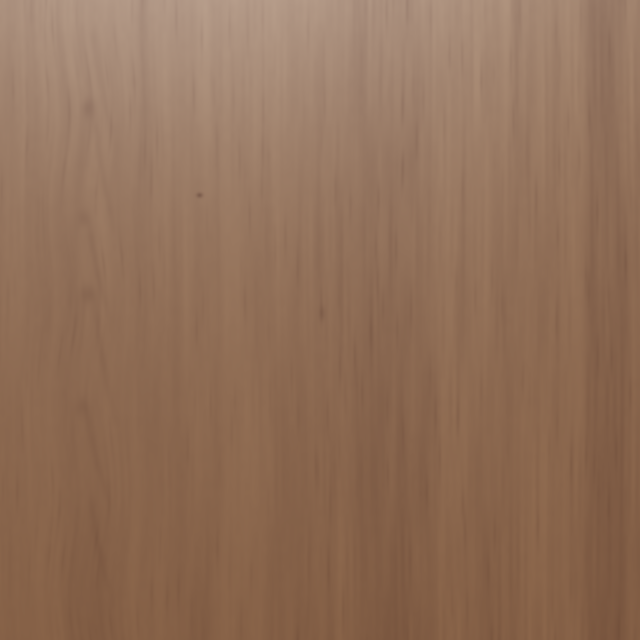
A three.js fragment shader for this texture:

```glsl
varying vec2 vUv;

#define WOOD_DARK vec3(0.515, 0.375, 0.277)
#define WOOD_LIGHT vec3(0.685, 0.585, 0.515)
#define GRAIN_TINT vec3(0.85, 1.05, 1.0)
#define FINE_GRAIN 0.060
#define MEDIUM_GRAIN 0.060
#define BROAD_GRAIN 0.045
#define FLECK_DEPTH 0.060
#define FIGURE_DEPTH 0.085
#define FIGURE_X 0.132

float hash(vec2 p) {
  p = fract(p * vec2(0.1031, 0.1137));
  p += dot(p, p.yx + 33.33);
  return fract((p.x + p.y) * p.x * 7.31 + p.y * 5.17);
}

float valueNoise(vec2 p) {
  vec2 cell = floor(p);
  vec2 f = fract(p);
  f = f * f * (3.0 - 2.0 * f);
  float low = mix(hash(cell), hash(cell + vec2(1.0, 0.0)), f.x);
  float high = mix(hash(cell + vec2(0.0, 1.0)), hash(cell + vec2(1.0, 1.0)), f.x);
  return mix(low, high, f.y);
}

// Soft elliptical spot, 1 at its centre
float spot(vec2 p, vec2 centre, vec2 radius) {
  vec2 d = (p - centre) / radius;
  return exp(-dot(d, d));
}

// Soft vertical band between two edges
float band(float x, float left, float right, float blur) {
  return smoothstep(left - blur, left + blur, x)
       * (1.0 - smoothstep(right - blur, right + blur, x));
}

// Short dark pores, one per stretched cell
float flecks(vec2 p) {
  vec2 q = p * vec2(48.0, 15.0);
  vec2 base = floor(q);
  float sum = 0.0;
  for (int j = -1; j <= 1; j++) {
    for (int i = -1; i <= 1; i++) {
      vec2 cell = base + vec2(float(i), float(j));
      vec2 centre = cell + vec2(hash(cell + 11.0), hash(cell + 47.0));
      float strength = smoothstep(0.55, 1.0, hash(cell + 83.0));
      sum += strength * spot(q, centre, vec2(0.13, 0.45));
    }
  }
  return sum;
}

// Knots in a column, each trailing a pair of curved strokes
float knotFigure(vec2 p) {
  float sum = 0.0;
  for (int i = 0; i < 6; i++) {
    float n = float(i);
    float r = hash(vec2(n * 7.0 + 3.0, 19.0));
    vec2 knot = vec2(FIGURE_X + 0.016 * (r - 0.5), 0.93 - 0.145 * n + 0.05 * r);
    float fall = (knot.y - p.y) / (0.16 + 0.10 * r);
    float fade = smoothstep(-0.05, 0.15, fall) * (1.0 - smoothstep(0.4, 1.0, fall));
    float bend = 0.045 * sqrt(max(fall, 0.0)) * fall;
    float right = (p.x - knot.x - 0.010 - bend) / 0.006;
    float left = (p.x - knot.x + 0.012 + 0.3 * bend) / 0.008;
    sum += fade * (0.55 * exp(-right * right) + 0.25 * exp(-left * left));
    float inside = step(0.5, n) * step(n, 4.5);
    sum += inside * (0.5 + 0.6 * r) * spot(p, knot, vec2(0.012, 0.015));
  }
  return sum;
}

// Diffuse light from above, strongest left of centre
float lighting(vec2 p) {
  float level = -0.04 + 0.42 * p.y + 0.36 * p.y * p.y * p.y;
  level += 0.30 * spot(p, vec2(0.32, 1.05), vec2(0.42, 0.28));
  return level - 0.16 * smoothstep(0.65, 1.0, p.x) * p.y;
}

void main() {
  vec2 p = vUv;

  // Grain drifts slightly, more so beside the knots
  float nearFigure = exp(-pow((p.x - FIGURE_X) / 0.08, 2.0));
  vec2 g = p;
  g.x += 0.002 * sin(p.y * 5.0 + p.x * 9.0) + 0.007 * nearFigure * sin(p.y * 21.0);

  // Streaks at three widths, crisper toward the right
  float crisp = mix(0.5, 1.0, smoothstep(0.35, 0.6, p.x));
  float fine = valueNoise(g * vec2(170.0, 8.0) + 31.0) - 0.5;
  float medium = valueNoise(g * vec2(62.0, 3.5) + 57.0) - 0.5;
  float broad = valueNoise(g * vec2(13.0, 1.3) + 5.0) - 0.5;
  float mottle = valueNoise(p * vec2(140.0, 70.0) + 91.0) - 0.5;
  float shade = FINE_GRAIN * crisp * fine + MEDIUM_GRAIN * medium
              + BROAD_GRAIN * broad + 0.014 * mottle;

  // Darker boards of denser grain
  shade += 0.035 * band(g.x, 0.54, 0.68, 0.012) * (1.0 - 0.7 * p.y);
  shade += 0.065 * band(g.x, 0.915, 0.978, 0.012);

  // Pores, knots and two stray marks
  shade += FLECK_DEPTH * flecks(g) * mix(0.6, 1.0, crisp);
  shade += FIGURE_DEPTH * knotFigure(p);
  shade += 0.22 * spot(p, vec2(0.312, 0.695), vec2(0.005, 0.004));
  shade += 0.10 * spot(p, vec2(0.503, 0.510), vec2(0.005, 0.012));

  vec3 wood = mix(WOOD_DARK, WOOD_LIGHT, lighting(p));
  gl_FragColor = vec4(wood * (1.015 - shade * GRAIN_TINT), 1.0);
}
```
